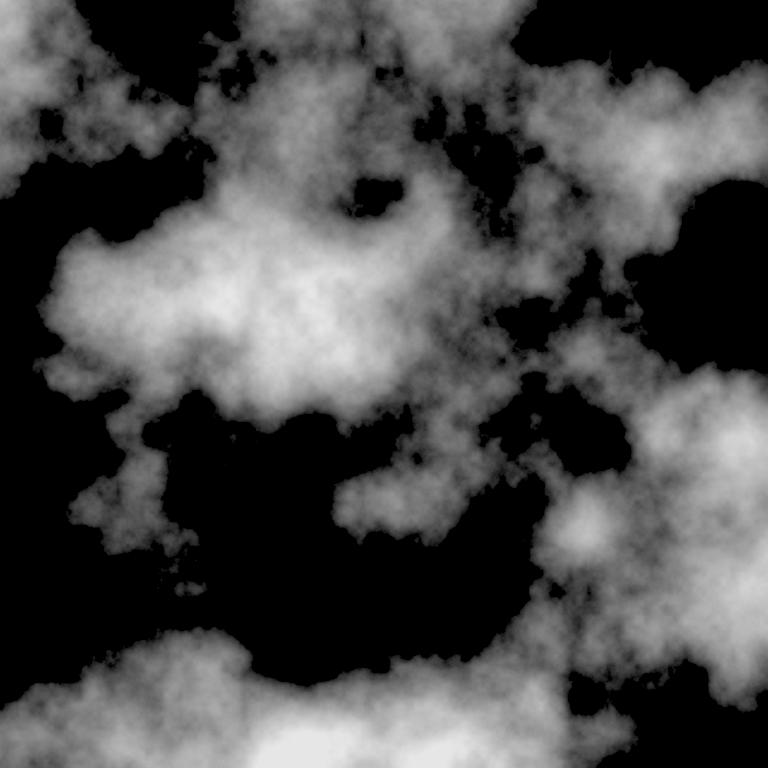
Reproduce this texture procedurally as a WebGL 1 fragment shader.

```glsl
precision highp float;

// Grey smoke banks on black: fractal value noise is cut at a threshold,
// and a square root lifts the remainder, so the ragged rims rise steeply
// from black while the interiors stay soft.

uniform vec2 u_resolution;

// Quadratic permutation of the integers 0..288
float permute(float n) {
  return mod((34.0 * n + 1.0) * n, 289.0);
}

float hash(vec2 cell) {
  cell = mod(cell, 289.0);
  return (permute(permute(cell.x) + cell.y) + 0.5) / 289.0;
}

float valueNoise(vec2 p) {
  vec2 cell = floor(p);
  vec2 f = fract(p);
  vec2 blend = f * f * (3.0 - 2.0 * f);
  float low = mix(hash(cell), hash(cell + vec2(1.0, 0.0)), blend.x);
  float high = mix(hash(cell + vec2(0.0, 1.0)), hash(cell + 1.0), blend.x);
  return mix(low, high, blend.y);
}

// Each octave halves in size and strength, shifted off the previous lattice
float smokeDensity(vec2 p) {
  float sum = 0.0;
  float weight = 0.5;
  for (int octave = 0; octave < 8; octave++) {
    sum += weight * valueNoise(p);
    p = 2.0 * p + vec2(37.3, 11.7);
    weight *= 0.5;
  }
  return sum;
}

void main() {
  vec2 uv = gl_FragCoord.xy / min(u_resolution.x, u_resolution.y);
  float density = smokeDensity(uv * 5.0 + 1.0);

  // Clear air below the threshold, steep rim and soft body above it
  float grey = 1.57 * sqrt(max(density - 0.449, 0.0));
  gl_FragColor = vec4(vec3(min(grey, 0.9)), 1.0);
}
```
